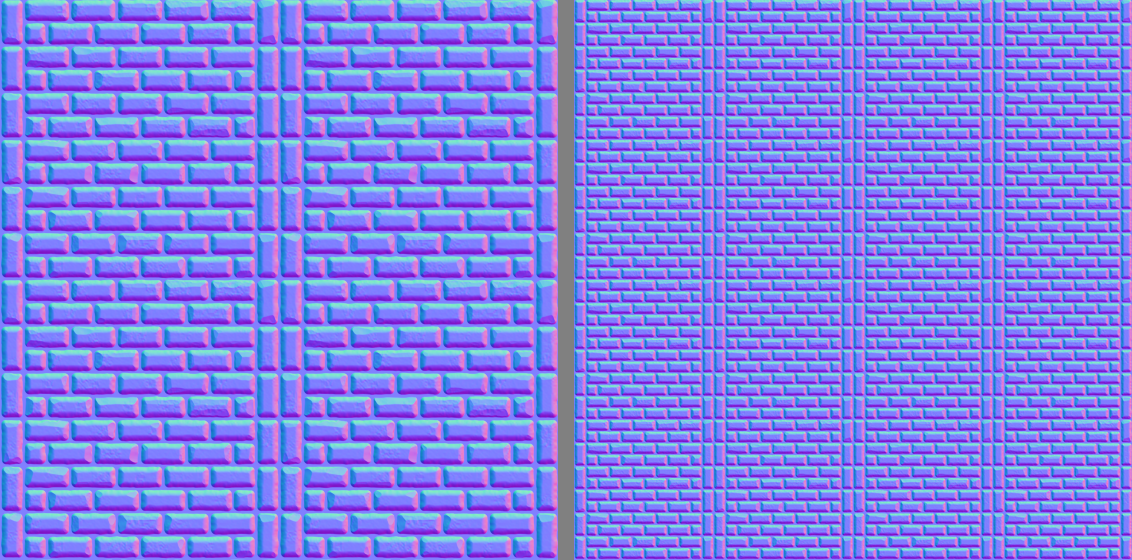
Left, the tile; right, the same tile 2 across and 2 down.
Write a Shadertoy shader that draws this texture map.

```glsl
#define REPEATS 2.0       // pattern blocks across and down
#define BLOCK 12.0        // brick heights in one block
#define HALF_GAP 0.035    // half the joint width, in brick heights
#define CORNER 0.20       // corner radius
#define BEVEL 0.27        // width of the rounded rim
#define RISE 0.25         // height of the brick face above the joint
#define CHIPS 7           // chiselled facets per brick
#define RAGGED 0.055      // unevenness of the outline
#define ROUGHNESS 0.022   // surface grain
#define GRADIENT_STEP 0.025

float hash(vec2 p) {
    vec3 v = fract(vec3(p.xyx) * 0.1031);
    v += dot(v, v.yzx + 33.33);
    return fract((v.x + v.y) * v.z);
}

// Value noise that wraps once per block; scale must be whole.
float wrapNoise(vec2 p, float scale) {
    p *= scale;
    float period = BLOCK * scale;
    vec2 cell = floor(p), f = fract(p);
    f = f * f * f * (f * (f * 6.0 - 15.0) + 10.0);
    vec2 a = mod(cell, period), b = mod(cell + 1.0, period);
    return mix(mix(hash(a + scale), hash(vec2(b.x, a.y) + scale), f.x),
               mix(hash(vec2(a.x, b.y) + scale), hash(b + scale), f.x), f.y);
}

// Centre (xy) and half size (zw) of the brick holding p.
vec4 brickAt(vec2 p) {
    vec2 cell = floor(p);
    // upright bricks on both sides of the block
    if (cell.x < 1.0 || cell.x > BLOCK - 2.0)
        return vec4(cell.x + 0.5, 2.0 * floor(cell.y * 0.5) + 1.0, 0.5, 1.0);
    // courses of whole bricks
    if (mod(cell.y, 2.0) > 0.5)
        return vec4(2.0 * floor((cell.x - 1.0) * 0.5) + 2.0, cell.y + 0.5, 1.0, 0.5);
    // staggered courses, closed by a half brick at each end
    if (cell.x < 2.0 || cell.x > BLOCK - 3.0)
        return vec4(cell + 0.5, 0.5, 0.5);
    return vec4(2.0 * floor(cell.x * 0.5) + 1.0, cell.y + 0.5, 1.0, 0.5);
}

float roundedBox(vec2 q, vec2 halfSize, float radius) {
    vec2 d = abs(q) - halfSize + radius;
    return length(max(d, 0.0)) + min(max(d.x, d.y), 0.0) - radius;
}

float heightAt(vec2 p) {
    p = mod(p, BLOCK);
    vec4 brick = brickAt(p);
    vec2 q = p - brick.xy, halfSize = brick.zw - HALF_GAP;
    vec2 id = brick.xy * 2.0;

    // rounded rim with an uneven outline
    float coarse = wrapNoise(p, 3.0), medium = wrapNoise(p, 7.0);
    float inside = -roundedBox(q, halfSize, CORNER);
    inside -= RAGGED * (0.6 * coarse + 0.4 * medium);
    float t = 1.0 - clamp(inside / BEVEL, 0.0, 1.0);
    float h = RISE * (1.0 - t * t);

    // random planes cut facets into the rim and corners
    for (int i = 0; i < CHIPS; i++) {
        vec2 seed = id + float(i) * vec2(31.0, 57.0);
        float angle = 6.28318 * (float(i) + hash(seed)) / float(CHIPS);
        vec2 dir = vec2(cos(angle), sin(angle));
        float depth = mix(0.12, 0.42, hash(seed + 11.0));
        float slope = mix(0.25, 0.85, hash(seed + 23.0));
        float reach = dot(abs(dir), halfSize) - depth;
        float wobble = 0.06 * (coarse - 0.5);
        h = min(h, RISE + slope * (reach + wobble - dot(q, dir)));
    }
    h = max(h, 0.0);

    // grain, stronger in worn patches and absent in the joints
    float wear = 0.25 + smoothstep(0.45, 0.75, wrapNoise(p, 2.0));
    float grain = 0.6 * medium + 0.4 * wrapNoise(p, 13.0) - 0.5;
    return h + ROUGHNESS * wear * grain * smoothstep(0.0, 0.1, h);
}

vec3 normalAt(vec2 p) {
    vec2 e = vec2(GRADIENT_STEP, 0.0);
    vec2 slope = vec2(heightAt(p + e.xy) - heightAt(p - e.xy),
                      heightAt(p + e.yx) - heightAt(p - e.yx)) / (2.0 * e.x);
    return normalize(vec3(-slope, 1.0));
}

void mainImage(out vec4 fragColor, in vec2 fragCoord) {
    // four samples per pixel smooth the edges
    vec3 color = vec3(0.0);
    for (int i = 0; i < 4; i++) {
        vec2 offset = vec2(i & 1, i >> 1) * 0.5 - 0.25;
        vec2 uv = (fragCoord + offset) / iResolution.xy;
        vec2 p = uv * REPEATS * BLOCK - vec2(0.02, 0.05);
        color += 0.5 + 0.5 * normalAt(p);
    }
    fragColor = vec4(color * 0.25, 1.0);
}
```
